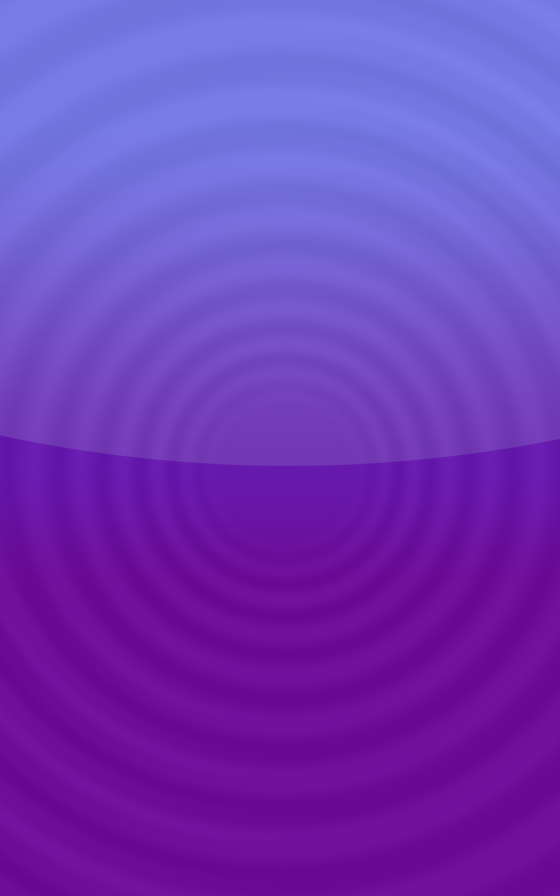
Reproduce this background procedurally as a Shadertoy shader.

```glsl
// Soft ripples over a blue-to-violet gradient, with a curved glossy upper half.
// Ring spacing widens with a power of the radius; fine diagonal streaks
// from a second, slightly shifted ring set break up the outer ripples.

// Ring phase in turns; consecutive rings spread apart as the radius grows.
float ringPhase(float radius) {
    return 20.7 * pow(radius, 0.3) - 12.3;
}

float ripples(vec2 p) {
    float radius = max(length(p), 0.001);
    float rings = cos(6.2832 * ringPhase(radius)) * smoothstep(0.09, 0.22, radius);

    // Fine streaks, strongest along the rising diagonal
    vec2 shifted = p - vec2(-0.025, 0.015);
    float diagonal = 0.5 + p.x * p.y / (radius * radius);
    float streaks = cos(18.85 * ringPhase(max(length(shifted), 0.001)));
    streaks *= smoothstep(0.3, 0.65, radius) * (0.25 + 0.75 * diagonal);

    return rings + 0.35 * streaks;
}

void mainImage(out vec4 fragColor, in vec2 fragCoord) {
    vec2 uv = fragCoord / iResolution.xy;
    float aspect = iResolution.y / iResolution.x;
    vec2 p = (uv - vec2(0.51, 0.473)) * vec2(1.0, aspect);

    // Violet base with a bluer core just below the gloss
    vec3 violet = mix(vec3(0.427, 0.052, 0.595), vec3(0.40, 0.10, 0.68),
                      smoothstep(0.34, 0.49, uv.y));

    // Glossy upper gradient
    vec3 gloss = mix(vec3(0.45, 0.21, 0.70), vec3(0.458, 0.468, 0.885),
                     smoothstep(0.44, 0.88, uv.y));

    // Shallow bowl-shaped lower edge of the gloss
    float bend = uv.x - 0.515;
    float edge = uv.y - 0.48 - 0.128 * bend * bend;
    float soft = 0.8 / iResolution.y;
    vec3 color = mix(violet, gloss, smoothstep(-soft, soft, edge));

    color += ripples(p) * vec3(0.018, 0.017, 0.02);
    fragColor = vec4(clamp(color, 0.0, 1.0), 1.0);
}
```
